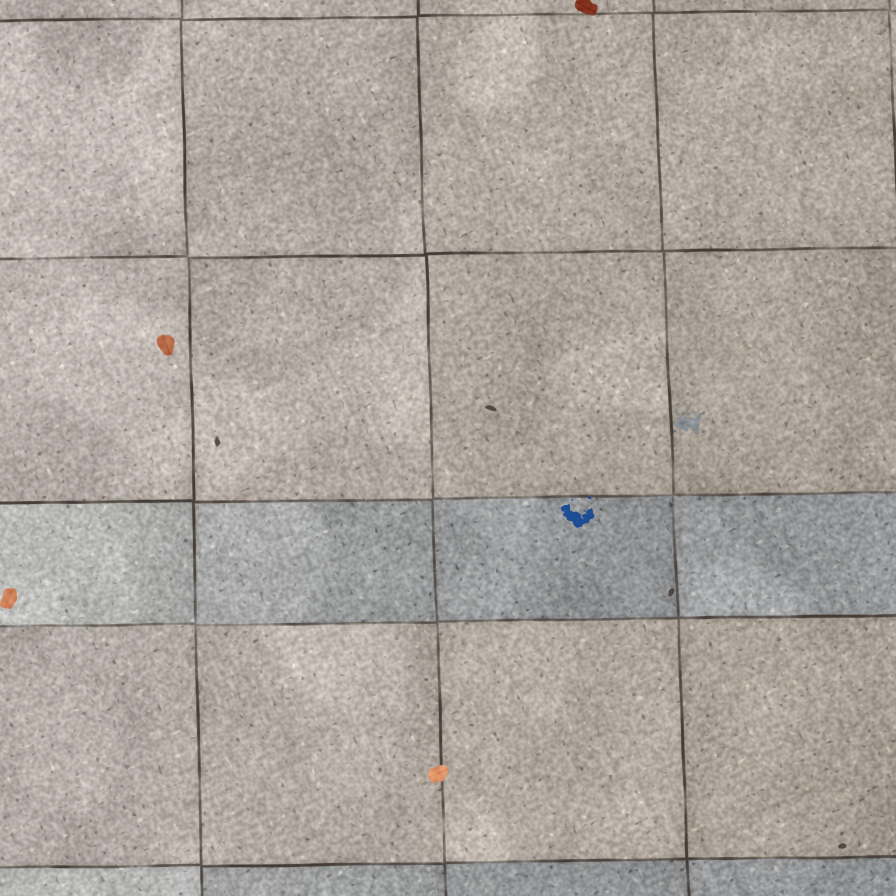
A WebGL 1 fragment shader for this texture:

```glsl
precision highp float;
// Weathered concrete paving: square slabs, half-height grey bands, fallen leaves and blue paint.

uniform vec2 u_resolution;

#define SLAB_HEIGHT 0.269
#define FIRST_EDGE -0.244
#define JOINT_HALF_WIDTH 0.0014
#define GRAIN 0.14
#define MOTTLE 0.10
#define SLAB_PINK vec3(0.695, 0.662, 0.638)
#define SLAB_OCHRE vec3(0.672, 0.640, 0.597)
#define BAND_PALE vec3(0.665, 0.668, 0.660)
#define BAND_DARK vec3(0.575, 0.583, 0.588)
#define JOINT_COLOR vec3(0.27, 0.235, 0.21)
#define PAINT_COLOR vec3(0.07, 0.28, 0.58)
#define PAINT_POS vec2(0.643, 0.574)

float hash(vec2 c) {
  return fract(sin(dot(c, vec2(127.1, 311.7))) * 43758.545);
}

float cornerSlope(vec2 cell, vec2 f, vec2 corner) {
  float a = 6.2832 * hash(cell + corner);
  return dot(vec2(cos(a), sin(a)), f - corner);
}

// Gradient noise, roughly -0.7 to 0.7
float noise(vec2 p) {
  vec2 c = floor(p), f = p - c;
  vec2 s = f * f * f * (f * (f * 6.0 - 15.0) + 10.0);
  vec2 e = vec2(0.0, 1.0);
  return mix(mix(cornerSlope(c, f, e.xx), cornerSlope(c, f, e.yx), s.x),
             mix(cornerSlope(c, f, e.xy), cornerSlope(c, f, e.yy), s.x), s.y);
}

mat2 rotation(float a) {
  return mat2(cos(a), sin(a), -sin(a), cos(a));
}

float fbm(vec2 p) {
  float sum = 0.0, amp = 0.6;
  for (int i = 0; i < 5; i++) {
    sum += amp * noise(p);
    p = rotation(0.6) * p * 2.03 + 11.7;
    amp *= 0.55;
  }
  return sum;
}

// Coverage of a shape whose signed distance is d
float cover(float d, float soft) {
  return 1.0 - smoothstep(-soft, soft, d);
}

void main() {
  vec2 p = gl_FragCoord.xy / u_resolution;
  p.y = 1.0 - p.y;
  float soft = max(0.0009, 0.7 / min(u_resolution.x, u_resolution.y));

  // Columns lean and widen slightly downwards
  float slabWidth = 0.263 + 0.0085 * p.y;
  float u = (p.x - 0.202 - 0.0235 * p.y + 0.002 * noise(p.yx * 11.0)) / slabWidth;
  float column = floor(u);

  // Rows tilt and bow; each column is laid a little out of line
  float v = p.y + 0.0125 * p.x;
  v += 0.004 * sin(5.6 * v) + 0.0012 * noise(p * 13.0);
  v += 0.003 * (hash(vec2(column, 4.0)) - 0.5);
  float edge = FIRST_EDGE, row = 0.0, rowDist = 1.0;
  for (int i = 0; i < 6; i++) {
    if (v >= edge) row = float(i);
    rowDist = min(rowDist, abs(v - edge));
    edge += (i == 3 || i == 5) ? 0.5 * SLAB_HEIGHT : SLAB_HEIGHT;
  }
  float isBand = (row == 3.0 || row == 5.0) ? 1.0 : 0.0;
  u += 0.012 * (hash(vec2(row, 9.0)) - 0.5);
  float columnDist = abs(fract(u + 0.5) - 0.5) * slabWidth;
  vec2 slab = vec2(column, row);

  // Base tone, slab to slab variation and stains
  vec3 slabTone = mix(SLAB_PINK, SLAB_OCHRE, smoothstep(0.1, 0.9, p.x));
  vec3 bandTone = mix(BAND_PALE, BAND_DARK, smoothstep(0.05, 0.7, p.x));
  vec3 color = mix(slabTone, bandTone, isBand);
  color += 0.03 * (hash(slab + 20.0) - 0.5);
  float stain = fbm(p * 7.0 + slab * 5.3);
  color += MOTTLE * stain + 0.06 * fbm(p * 26.0);
  float scuff = smoothstep(0.0, 0.14, noise(p * 5.0 + slab * 3.7) + 0.1 - 0.6 * p.x);
  color += 0.055 * scuff;

  // Aggregate grain, dark pits and pale chips
  vec2 g = rotation(0.4) * p;
  color += GRAIN * (0.9 * noise(g * 210.0) + 0.7 * noise(g * 105.0 + 5.0));
  color -= 0.16 * smoothstep(0.34, 0.55, noise(g * 150.0 + 40.0));
  color += vec3(0.11, 0.10, 0.08) * smoothstep(0.36, 0.55, noise(g * 120.0 + 80.0));

  // Joints with uneven dirt
  float dirt = clamp(0.72 + 0.7 * noise(p * 8.0 + 3.0) + 0.5 * noise(p * 45.0), 0.3, 1.0);
  float jointWidth = JOINT_HALF_WIDTH * (0.7 + 0.5 * dirt);
  float jointDist = min(rowDist, columnDist);
  color -= 0.07 * exp(-jointDist / 0.005) * dirt;
  color = mix(color, JOINT_COLOR, cover(jointDist - jointWidth, soft) * dirt);

  // Small dark debris, at most one crumb per cell
  vec2 cell = floor(p * 5.0);
  vec2 crumb = (cell + 0.2 + 0.6 * vec2(hash(cell + 3.0), hash(cell + 7.0))) / 5.0;
  vec2 q = rotation(6.28 * hash(cell)) * (p - crumb) * vec2(0.6, 1.2);
  float crumbDist = length(q) - 0.0033 + 0.002 * noise(p * 160.0);
  color = mix(color, vec3(0.27, 0.22, 0.20), 0.85 * cover(crumbDist, soft) * step(0.78, hash(cell + 31.0)));

  // Paint splash and its faint second smear
  for (int i = 0; i < 2; i++) {
    float k = float(i);
    vec2 d = p - PAINT_POS - k * vec2(0.125, -0.103);
    float splash = length(d) - 0.011 + 0.022 * noise(p * 75.0) + 0.009 * noise(p * 190.0);
    color = mix(color, PAINT_COLOR, cover(splash, soft * 1.5) * mix(0.92, 0.2, k));
  }

  // Leaves strewn along a curve, from russet to peach
  for (int i = 0; i < 4; i++) {
    float k = float(i);
    float x = 0.654 - 0.469 * k + 0.147 * k * (k - 1.0) + 0.06 * k * (k - 1.0) * (k - 2.0);
    vec2 d = rotation(2.4 * k - 0.5) * (p - vec2(x, 0.008 + 0.42 * k - 0.045 * k * k));
    float leaf = length(d * vec2(0.8, 1.15)) - 0.0098 + 0.004 * noise(p * 100.0);
    vec3 leafColor = mix(vec3(0.52, 0.20, 0.13), vec3(0.87, 0.58, 0.40), sqrt(k / 3.0));
    leafColor += 0.12 * noise(p * 130.0) - 0.06 * cover(abs(d.y) - 0.0006, soft);
    color = mix(color, leafColor, cover(leaf, soft));
  }

  gl_FragColor = vec4(clamp(color, 0.0, 1.0), 1.0);
}
```
